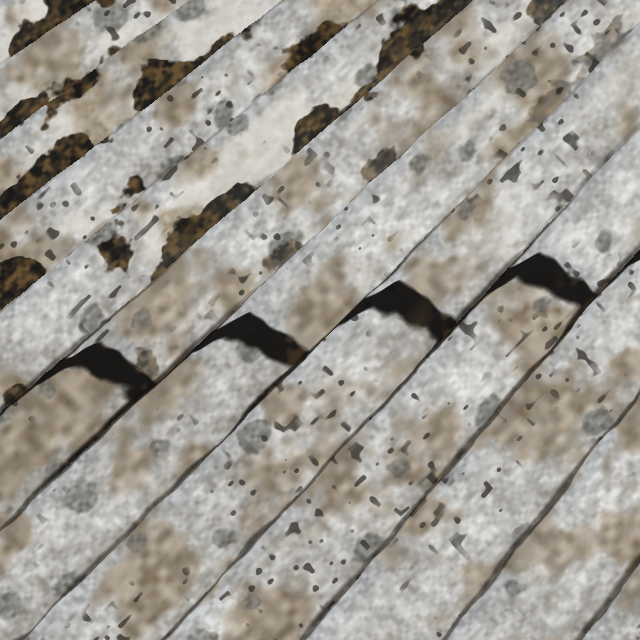
Reproduce this texture procedurally as a Shadertoy shader.

```glsl
// Weathered corrugated roof sheets running diagonally, in mild perspective.
// Ridges are periods of a projective coordinate; an upper sheet overlaps a lower
// one along a saw-toothed lap, with noise for stone grain, lichen, pits and moss.
const vec2  VANISHING    = vec2(3.125, 3.083); // where the ridges converge
const float RIDGE_START  = 0.718;
const float RIDGE_PERIOD = 0.0712;
const float LAP_BASE     = 0.353;              // height of the lap at the left
const float LAP_SLOPE    = 0.20;
const float LAP_RISE     = 0.097;
const float LAP_SHADOW   = 0.019;
const vec3 STONE_DARK = vec3(0.36, 0.34, 0.30);
const vec3 STONE_PALE = vec3(0.86, 0.86, 0.85);
const vec3 CREST_BLUE = vec3(0.67, 0.69, 0.71);
const vec3 LIME_WHITE = vec3(0.87, 0.86, 0.82);
const vec3 LICHEN_TAN = vec3(0.50, 0.42, 0.31);
const vec3 LICHEN_GREY = vec3(0.40, 0.40, 0.38);
const vec3 MOSS_BROWN = vec3(0.25, 0.19, 0.11);
const vec3 SHADOW     = vec3(0.08, 0.075, 0.07);

float hash(vec2 p) {
    vec3 q = fract(vec3(p.xyx) * 0.1031);
    q += dot(q, q.yzx + 33.33);
    return fract((q.x + q.y) * q.z);
}

float noise(vec2 p) {
    vec2 i = floor(p), f = fract(p);
    f = f * f * (3.0 - 2.0 * f);
    return mix(mix(hash(i), hash(i + vec2(1, 0)), f.x),
               mix(hash(i + vec2(0, 1)), hash(i + vec2(1, 1)), f.x), f.y);
}

float fbm(vec2 p) {
    float sum = 0.0, amp = 0.5;
    for (int i = 0; i < 5; i++) {
        sum += amp * noise(p);
        p = mat2(1.6, 1.2, -1.2, 1.6) * p + 7.3;
        amp *= 0.5;
    }
    return sum / 0.97;
}

// Scattered ragged discs, at most one in each cell
float spots(vec2 p, float density, float seed) {
    float ragged = 0.22 * (fbm(p * 5.0 + seed) - 0.5);
    float cover = 0.0;
    for (int k = 0; k < 9; k++) {
        vec2 c = floor(p) + vec2(k % 3 - 1, k / 3 - 1);
        vec2 centre = c + 0.2 + 0.6 * vec2(hash(c + seed), hash(c + seed + 17.0));
        float radius = mix(0.10, 0.27, hash(c + seed + 41.0));
        float disc = 1.0 - smoothstep(-0.04, 0.05, length(p - centre) + ragged - radius);
        cover = max(cover, disc * step(hash(c + seed + 73.0), density));
    }
    return cover;
}

void mainImage(out vec4 fragColor, in vec2 fragCoord) {
    vec2 uv = fragCoord / iResolution.xy;
    // Ridge coordinate: f runs from valley (0) to occluding crest (1)
    float n = ((VANISHING.x - uv.x) / (VANISHING.y - uv.y) - RIDGE_START) / RIDGE_PERIOD;
    n += 0.07 * (fbm(uv * 14.0) - 0.5);
    float id = floor(n), f = n - id;

    // Lap between the sheets: each ridge lifts the edge to a rounded shoulder
    float rise = f - 0.30 * smoothstep(0.84, 1.0, f);
    float lap = uv.y - LAP_BASE - LAP_SLOPE * uv.x - LAP_RISE * rise
              + 0.008 * (noise(uv * 45.0) - 0.5);
    float upper = step(0.0, lap);

    // Surface coordinate, stretched along the ridges
    vec2 s = vec2(0.57 * (uv.x + uv.y), 0.71 * (uv.y - uv.x));
    s += vec2(3.7 * upper + 2.3 * hash(vec2(id, 5.0)), 2.0) + 2.0;
    float broad = fbm(s * 9.0), medium = noise(s * 75.0), grain = noise(s * 165.0);
    float corner = smoothstep(-0.1, 0.5, uv.y - 0.8 * uv.x) * upper;

    // Stone with rounded shading
    float valley = 1.0 - smoothstep(0.0, 0.28, f);
    float crest = smoothstep(0.70, 0.97, f);
    float tone = 0.75 + 0.50 * (broad - 0.5) + 0.38 * (medium - 0.5) + 0.30 * (grain - 0.5);
    tone -= 0.13 * valley * (1.0 - 0.7 * upper) + 0.05 * crest;
    vec3 col = mix(STONE_DARK, STONE_PALE, clamp(tone, 0.0, 1.08));
    float lime = smoothstep(0.50, 0.65, fbm(s * 11.0 + 31.0)) * upper * (1.0 - crest);
    col = mix(col, LIME_WHITE, lime * (0.25 + 0.4 * corner));
    float lip = (1.0 - smoothstep(0.0, 0.025, lap)) * upper;
    col = mix(col, CREST_BLUE + 0.20 * (grain - 0.5), 0.55 * max(crest, lip));

    // Lichen: tan stains, grey discs
    float stain = smoothstep(0.53, 0.68, fbm(s * 10.0 + 57.0) + 0.06 * (1.0 - upper));
    float lichen = 0.75 * max(stain, spots(s * 6.0, 0.20, 11.0));
    col = mix(col, LICHEN_TAN + 0.30 * (medium - 0.5), lichen * (0.45 + 0.5 * grain));
    col = mix(col, LICHEN_GREY + 0.25 * (grain - 0.5), 0.65 * spots(s * 11.0, 0.30, 29.0));

    // Small dark pits, gathered in clusters
    float pits = smoothstep(0.76, 0.88, noise(s * 85.0 + 9.0))
               * smoothstep(0.46, 0.62, fbm(s * 8.0 + 83.0));
    col = mix(col, STONE_DARK * 0.55, 0.75 * pits);

    // Moss clumps in the valleys, thick towards the upper left
    float clump = fbm(s * 13.0 + 101.0) + 0.13 * corner - 0.20 * smoothstep(0.08, 0.5, f);
    float moss = smoothstep(0.61, 0.66, clump) * corner;
    vec3 mossCol = mix(SHADOW, MOSS_BROWN * 1.5, smoothstep(0.25, 0.95, medium * 0.6 + grain * 0.5));
    col = mix(col, mossCol, 0.93 * moss);

    // Broken dark gaps where a crest hides the valley behind it
    float along = noise(vec2((uv.x + uv.y) * 9.0, id * 7.3));
    float nearLap = 1.0 - smoothstep(0.02, 0.16, abs(lap + 0.02));
    float width = 0.015 + 0.05 * smoothstep(0.35, 0.8, along + 0.35 * nearLap);
    float gap = 1.0 - smoothstep(width * 0.4, width * 1.3, min(f, (1.0 - f) * 2.0));
    float gapDepth = mix(0.75, 0.25, upper) * (0.35 + 0.65 * along) + 0.55 * nearLap;
    col = mix(col, mix(SHADOW, mossCol, 0.35), gap * min(gapDepth, 0.95));

    // Shadow below the lap, deepest beside the shoulder, with crumbs of moss
    float depth = LAP_SHADOW + 0.013 * f + 0.008 * (fbm(uv * 40.0) - 0.5);
    float shade = smoothstep(-depth - 0.005, -depth + 0.003, lap) * (1.0 - smoothstep(-0.002, 0.003, lap));
    float crumbs = (1.0 - smoothstep(0.2, 0.6, f)) * smoothstep(0.45, 0.8, medium);
    col = mix(col, mix(SHADOW, MOSS_BROWN, 0.7 * crumbs), 0.96 * shade);
    fragColor = vec4(clamp(col, 0.0, 1.0), 1.0);
}
```
